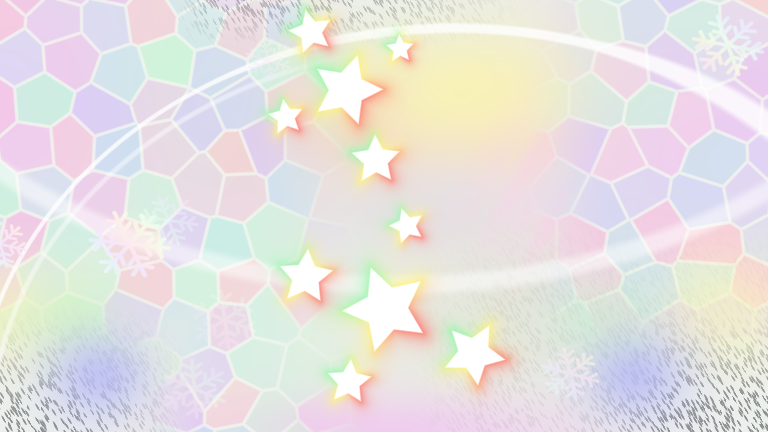
A Shadertoy shader for this background:

```glsl
const float PI = 3.14159;
const vec3 WHITE = vec3(1);

vec2 hash2(vec2 p) {
  vec3 h = fract(p.xyx * vec3(.1031, .1030, .0973));
  h += dot(h, h.yzx + 33.33);
  return fract((h.xx + h.yz) * h.zy);
}

mat2 rotation(float a) { return mat2(cos(a), -sin(a), sin(a), cos(a)); }

float fade(float a, float b, float x) { return 1. - smoothstep(a, b, x); }

float segment(vec2 p, vec2 a, vec2 b) {
  vec2 w = p - a, e = b - a;
  return length(w - e * clamp(dot(w, e) / dot(e, e), 0., 1.));
}

// Folds the plane into one sector
vec2 foldSectors(vec2 p, float count) {
  float s = PI / count, a = mod(atan(p.x, p.y) + s, 2. * s) - s;
  return length(p) * vec2(cos(a), abs(sin(a)));
}

float starDistance(vec2 p, float radius) {
  vec2 q = foldSectors(p, 5.), tip = vec2(radius, 0);
  vec2 notch = .5 * radius * vec2(cos(PI / 5.), sin(PI / 5.));
  vec2 e = notch - tip, w = q - tip;
  return -sign(e.x * w.y - e.y * w.x) * segment(q, tip, notch);
}

float flakeDistance(vec2 p, float radius) {
  vec2 q = foldSectors(p, 6.) / radius;
  float d = segment(q, vec2(0), vec2(.95, 0));
  d = min(d, segment(q, vec2(.38, 0), vec2(.54, .24)));
  d = min(d, segment(q, vec2(.64, 0), vec2(.82, .25)));
  return (d - .055) * radius;
}

float ellipseLine(vec2 p, vec2 centre, vec2 radii) {
  vec2 d = (p - centre) / radii;
  float k = length(d);
  return abs(k * (k - 1.) / length(d / radii));
}

// Staggered cellular noise: cell id, centre distance, border distance
vec4 cellular(vec2 q, float jitter) {
  vec2 base = floor(q / vec2(1, .866)), id = base, near = vec2(9), next = near;
  for (int j = -1; j <= 1; j++)
  for (int i = -2; i <= 1; i++) {
    vec2 cell = base + vec2(i, j);
    vec2 site = cell + .5 + jitter * (hash2(cell + 40.) - .5);
    site.x += .5 * mod(cell.y, 2.);
    vec2 v = site * vec2(1, .866) - q;
    if (dot(v, v) < dot(near, near)) { next = near; near = v; id = cell; }
    else if (dot(v, v) < dot(next, next)) next = v;
  }
  return vec4(id, length(near), dot(.5 * (near + next), normalize(next - near)));
}

vec3 pastel(float hue) { return .86 + .12 * cos(2. * PI * (hue + vec3(0, .67, .33))); }

// Blends in a soft elliptical spot; area holds centre and radii
vec3 tint(vec3 base, vec3 colour, vec2 p, vec4 area, float amount) {
  vec2 d = (p - area.xy) / area.zw;
  return mix(base, colour, amount * exp(-dot(d, d)));
}

vec3 washes(vec2 p) {
  vec3 c = vec3(.92, .93, .90);
  c = tint(c, vec3(.96, .82, .95), p, vec4(0, .75, .4, .3), .8);
  c = tint(c, vec3(.82, .96, .87), p, vec4(.5, .76, .25, .25), .6);
  c = tint(c, vec3(.97, .80, .76), p, vec4(.84, .69, .18, .12), .7);
  c = tint(c, vec3(.98, .84, .74), p, vec4(1.18, .66, .2, .09), .6);
  c = tint(c, vec3(.98, .96, .68), p, vec4(1.11, .78, .3, .15), .9);
  c = tint(c, vec3(.89, .87, .89), p, vec4(1, .51, .32, .12), .8);
  c = tint(c, vec3(.98, .82, .94), p, vec4(1.72, .63, .42, .28), .8);
  c = tint(c, vec3(.87, .88, .82), p, vec4(1.22, .29, .22, .16), .7);
  return tint(c, vec3(.94, .79, .94), p, vec4(.91, 0, .46, .09), .9);
}

void mainImage(out vec4 fragColor, in vec2 fragCoord) {
  float px = 1. / iResolution.y;
  vec2 p = fragCoord * px;
  vec3 col = washes(p);

  // Slanted silk streaks
  float slant = p.x - .55 * p.y, silk = sin(slant * 95.) + sin(slant * 57. + 1.);
  col = tint(col, vec3(.98, .83, .91), p, vec4(1.27, .53, .16, .16), .4 + .13 * silk);

  // Pastel mosaic on both sides
  vec4 tile = cellular(p / .115, .55);
  vec2 tone = hash2(tile.xy + 7.);
  float lift = smoothstep(.12, .32, p.y);
  float mosaic = fade(.55, .88, p.x) * max(lift, smoothstep(.3, .5, p.x));
  mosaic += smoothstep(1.18, 1.45, p.x) * lift;
  col = mix(col, pastel(.35 + .65 * tone.x), mosaic * (.3 + .4 * tone.y));
  col = mix(col, vec3(.96, .97, .94), .75 * mosaic * fade(.012, .035 + 8. * px, tile.w));

  // Engraved hatching at the lower corners and the top
  vec4 stroke = cellular(rotation(.55) * p * vec2(190, 45), .9);
  float hatch = fade(.02, .32, p.y) * (fade(.15, .45, p.x) + smoothstep(1.3, 1.6, p.x));
  hatch += .55 * smoothstep(.88, 1., p.y) * smoothstep(.4, .5, p.x) * fade(.8, 1.25, p.x);
  hatch += .12 * smoothstep(.9, 1.2, p.x) * fade(.2, .55, p.y);
  float ink = step(.55, hash2(stroke.xy).x) * fade(.25, .6, stroke.z);
  vec3 etching = mix(vec3(.93, .95, .95), vec3(.3, .33, .34), ink);
  col = mix(col, etching, .6 * clamp(hatch, 0., 1.));

  // Mirrored corner glows
  for (float side = -1.; side < 2.; side += 2.) {
    float x = .85 + side * .62;
    col = tint(col, vec3(.98, .95, .72), p, vec4(x + side * .21, .28, .15, .12), .6);
    col = tint(col, vec3(.80, .95, .78), p, vec4(x - .06, .25, .12, .1), .5);
    col = tint(col, vec3(.72, .73, .96), p, vec4(x, .13, .12, .1), .8);
  }

  // Sweeping light ribbons
  float upper = ellipseLine(p, vec2(1.053, .009), vec2(1.111, .926));
  float inner = ellipseLine(p, vec2(1.08, 0), vec2(1.1, .9));
  float lower = ellipseLine(p, vec2(.926, 1.382), vec2(1.389, 1.042));
  float width = .005 + .008 * smoothstep(.4, .9, p.x) + .022 * smoothstep(1.3, 1.78, p.x);
  col = mix(col, WHITE, .8 * fade(.5 * width, width + px, upper));
  col = mix(col, WHITE, .45 * fade(.002, .007 + px, inner) * fade(.5, .9, p.x));
  col = mix(col, WHITE, .5 * fade(.008, .034, lower));

  // Snowflakes: centre, radius, opacity
  vec4 flakes[8] = vec4[8](
    vec4(.3, .435, .095, .9), vec4(.39, .49, .07, .5), vec4(1.685, .895, .085, .8),
    vec4(0, .435, .065, .9), vec4(1.32, .135, .07, .6), vec4(.62, .86, .055, .5),
    vec4(.52, .26, .08, .3), vec4(.45, .1, .08, .35));
  vec3 ice = mix(WHITE, pastel(4. * (p.x + p.y)), .35);
  for (int i = 0; i < 8; i++) {
    vec4 f = flakes[i];
    vec2 q = rotation(.4 + float(i)) * ((p - f.xy) * vec2(1, 1.15));
    col = mix(col, ice, f.w * fade(-px, px, flakeDistance(q, f.z)));
  }

  // Stars with prismatic halos: centre, radius, tilt
  vec4 stars[10] = vec4[10](
    vec4(.72, .926, .052, .25), vec4(.926, .887, .033, .05), vec4(.803, .792, .084, -.3),
    vec4(.662, .729, .042, .15), vec4(.87, .63, .058, .03), vec4(.942, .477, .042, .3),
    vec4(.708, .359, .065, -.08), vec4(.894, .285, .102, .36), vec4(1.097, .181, .074, -.5),
    vec4(.808, .116, .053, -.08));
  for (int i = 0; i < 10; i++) {
    vec4 s = stars[i];
    vec2 q = p - s.xy, dir = q / max(length(q), .0001);
    float d = starDistance(rotation(s.w) * q, s.z);
    float warm = smoothstep(-.5, .5, dot(dir, vec2(.8, -.6)));
    vec3 halo = mix(vec3(.6, .97, .68), vec3(1, .47, .42), warm);
    halo = mix(halo, vec3(1, .95, .5), pow(abs(dot(dir, vec2(.6, .8))), 3.));
    col = mix(col, halo, .85 * exp(-max(d, 0.) / (.006 + .13 * s.z)));
    col = mix(col, WHITE, fade(-px, px, d));
  }
  fragColor = vec4(col, 1);
}
```
